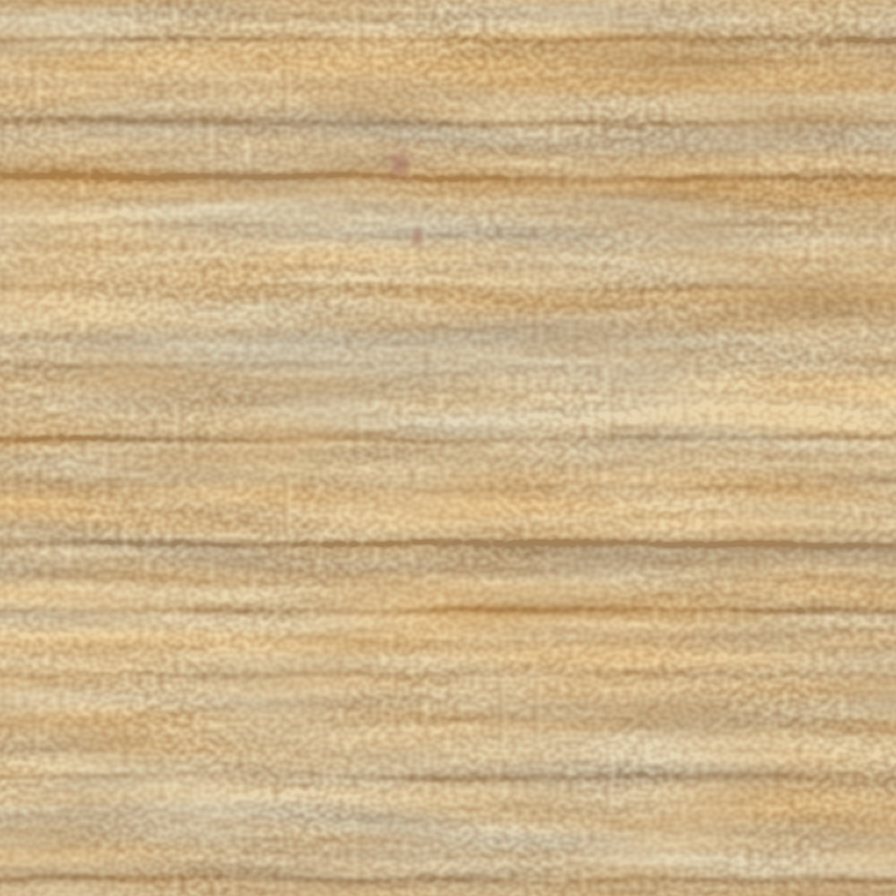
This texture is drawn by a Shadertoy shader. Its source:

```glsl
// Pale straight-grained wood with growth lines running across the canvas.
// Stretched gradient noise makes the bands and fibres, a loop lays the dark
// growth lines, and fine noise adds speckle; two small flecks finish it.

const vec3 DARK_WOOD = vec3(0.67, 0.535, 0.365);
const vec3 LIGHT_WOOD = vec3(0.89, 0.802, 0.640);
const vec3 WARM_SHIFT = vec3(0.035, -0.015, -0.075);
const vec3 FLECK_COLOR = vec3(0.66, 0.46, 0.40);

const float BASE_TONE = 0.68;
const float BAND_AMOUNT = 0.34;
const float STREAK_AMOUNT = 0.42;
const float FIBRE_AMOUNT = 0.36;
const float SPECKLE_AMOUNT = 0.50;
const float WARMTH_AMOUNT = 1.5;

const int RING_COUNT = 13;
const float RING_JITTER = 0.75;
const float RING_WIDTH = 0.0045;
const float RING_FADE = 0.022;
const float WAVE_HEIGHT = 0.008;

float hash(vec2 p) {
    vec3 q = fract(p.xyx * vec3(0.1031, 0.1030, 0.0973));
    q += dot(q, q.yzx + 33.33);
    return fract((q.x + q.y) * q.z);
}

float cornerSlope(vec2 cell, vec2 offset) {
    float angle = 6.2832 * hash(cell);
    return dot(vec2(cos(angle), sin(angle)), offset);
}

float gradientNoise(vec2 p) {
    vec2 cell = floor(p);
    vec2 f = p - cell;
    vec2 blend = f * f * f * (f * (f * 6.0 - 15.0) + 10.0);
    vec2 right = vec2(1.0, 0.0);
    vec2 up = vec2(0.0, 1.0);
    float low = mix(cornerSlope(cell, f),
                    cornerSlope(cell + right, f - right), blend.x);
    float high = mix(cornerSlope(cell + up, f - up),
                     cornerSlope(cell + 1.0, f - 1.0), blend.x);
    return mix(low, high, blend.y);
}

// Darkening of all growth lines: a thin core, a fading lower side
// and a pale strip just above.
float growthLines(vec2 p) {
    float shade = 0.0;
    for (int i = 0; i < RING_COUNT; i++) {
        float id = float(i);
        float jitter = RING_JITTER * (hash(vec2(id, 41.0)) - 0.5);
        float center = (id + 0.5 + jitter) / float(RING_COUNT);
        float strength = mix(0.15, 0.55, hash(vec2(id, 77.0)));
        float ripple = 0.005 * gradientNoise(vec2(p.x * 9.0, id * 7.3));
        float d = p.y - center - ripple;
        float patchiness = 1.0 + 0.9 * gradientNoise(vec2(p.x * 7.0 + 20.0, id * 3.7));
        float core = exp(-d * d / (RING_WIDTH * RING_WIDTH));
        float lower = exp(-abs(d) / RING_FADE) * smoothstep(0.004, -0.004, d);
        float pale = exp(-pow((d - 0.022) / 0.011, 2.0));
        shade += strength * (core * patchiness + 0.35 * lower - 0.3 * pale);
    }
    return shade;
}

float fleck(vec2 p, vec2 center, vec2 size) {
    vec2 d = (p - center) / size;
    return exp(-dot(d, d));
}

void mainImage(out vec4 fragColor, in vec2 fragCoord) {
    vec2 uv = fragCoord / iResolution.y;

    // Gentle waviness shared by all the grain
    vec2 grain = uv;
    grain.y += WAVE_HEIGHT * gradientNoise(uv * vec2(2.2, 3.0) + 5.0);

    // Tone, from wide bands down to fine speckle
    float band = gradientNoise(grain * vec2(0.5, 9.0) + vec2(3.3, 11.0));
    float streak = gradientNoise(grain * vec2(1.3, 31.0) + vec2(8.4, 50.0));
    float fibre = gradientNoise(grain * vec2(6.0, 78.0) + vec2(31.0, 9.0));
    float speckle = gradientNoise(uv * vec2(125.0, 150.0) + 17.0);
    speckle += 0.4 * gradientNoise(uv * vec2(60.0, 85.0) + 63.0);
    float roughness = 0.9 + 0.7 * gradientNoise(uv * vec2(7.0, 11.0) + 90.0);

    float tone = BASE_TONE + BAND_AMOUNT * band + STREAK_AMOUNT * streak
               + FIBRE_AMOUNT * fibre + SPECKLE_AMOUNT * roughness * speckle
               - growthLines(grain);
    vec3 color = mix(DARK_WOOD, LIGHT_WOOD, clamp(tone, -0.1, 1.12));

    // Drift between greyish and honey-coloured layers
    float warmth = gradientNoise(grain * vec2(1.1, 17.0) + vec2(70.0, 24.0));
    warmth += 0.5 * gradientNoise(grain * vec2(5.0, 40.0) + vec2(12.0, 81.0));
    color += WARM_SHIFT * WARMTH_AMOUNT * warmth;

    // Two small reddish flecks
    float flecks = 0.65 * fleck(uv, vec2(0.445, 0.818), vec2(0.011, 0.015))
                 + 0.60 * fleck(uv, vec2(0.466, 0.735), vec2(0.005, 0.010));
    color = mix(color, FLECK_COLOR, flecks);

    fragColor = vec4(color, 1.0);
}
```
